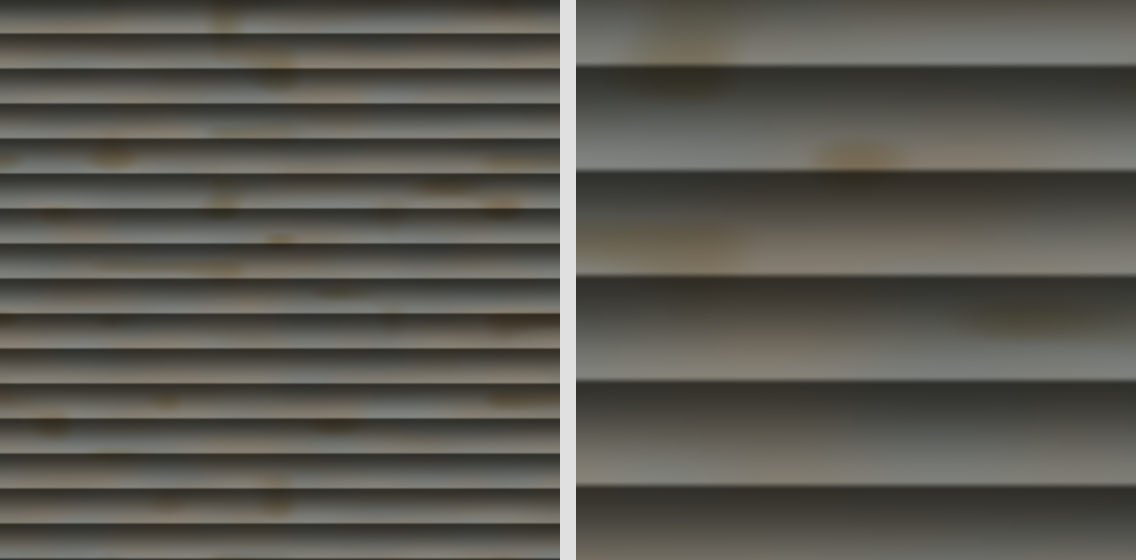
Left, the full canvas; right, a detail of the centre.
Give the GLSL for this texture, as a Shadertoy shader.

```glsl
// Weathered grey metal shutter: sixteen overlapping horizontal slats with faint stains.

const float SLATS = 16.0;
const vec3 SHADOW = vec3(0.193, 0.188, 0.168);
const vec3 LIGHT = vec3(0.512, 0.506, 0.483);
const vec3 WARM = vec3(1.03, 0.985, 0.93);
const vec3 COOL = vec3(0.97, 1.01, 1.03);
const vec3 RUST = vec3(0.90, 0.82, 0.66);

float hash(vec2 p) {
    vec3 q = fract(p.xyx * vec3(0.1031, 0.1030, 0.0973));
    q += dot(q, q.yzx + 33.33);
    return fract((q.x + q.y) * q.z);
}

// Value noise that wraps after a whole number of cells
float tileNoise(vec2 uv, vec2 cells, float seed) {
    vec2 p = uv * cells;
    vec2 i = floor(p);
    vec2 f = smoothstep(0.0, 1.0, p - i);
    vec2 a = mod(i, cells) + seed;
    vec2 b = mod(i + 1.0, cells) + seed;
    return mix(mix(hash(a), hash(vec2(b.x, a.y)), f.x),
               mix(hash(vec2(a.x, b.y)), hash(b), f.x), f.y);
}

// Brightness down one slat: shaded top, bright lower lip, soft drop to the next
float slatProfile(float down, float lip) {
    float rise = min(down / lip, 1.0);
    rise = mix(rise, smoothstep(0.0, 1.0, rise), 0.55);
    return rise * (1.0 - smoothstep(lip, 1.0, down));
}

void mainImage(out vec4 fragColor, in vec2 fragCoord) {
    vec2 uv = fragCoord / iResolution.xy;

    // Slat shading
    float shade = slatProfile(fract(-uv.y * SLATS), 0.91);
    vec3 color = mix(SHADOW, LIGHT, shade);

    // Broad drift between warm and cool metal
    float drift = mix(tileNoise(uv, vec2(7.0, 19.0), 11.0),
                      tileNoise(uv, vec2(13.0, 34.0), 47.0), 0.4);
    color *= mix(COOL, WARM, smoothstep(0.2, 0.8, drift));

    // Uneven dulling
    float dull = tileNoise(uv, vec2(9.0, 23.0), 83.0);
    color *= mix(0.965, 1.03, dull);

    // Sparse brown stains
    float stain = smoothstep(0.68, 1.0, tileNoise(uv, vec2(10.0, 21.0), 131.0));
    color *= mix(vec3(1.0), RUST, 0.75 * stain);

    fragColor = vec4(color, 1.0);
}
```
